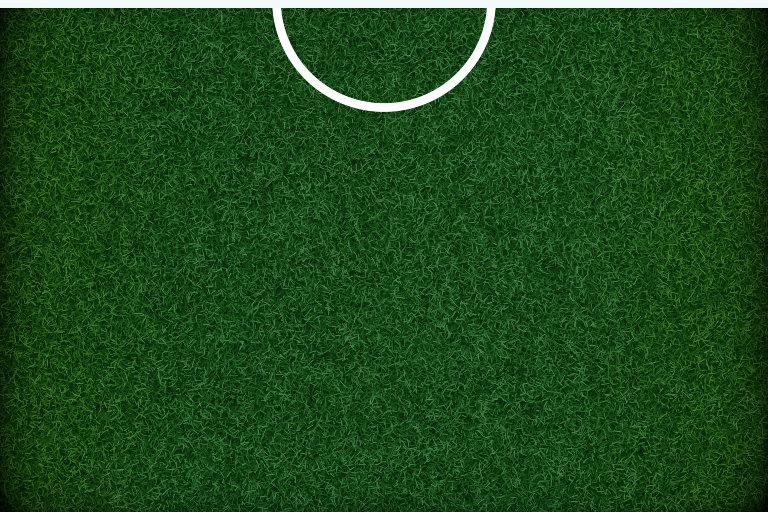
A Shadertoy shader for this texture:

```glsl
// Top-down grass pitch with a painted half circle hanging from a pale top line.

vec2 hash2(vec2 p) {
    vec3 q = fract(p.xyx * vec3(0.1031, 0.1030, 0.0973));
    q += dot(q, q.yzx + 33.33);
    return fract((q.xx + q.yz) * q.zy);
}

float gradientNoise(vec2 p) {
    vec2 cell = floor(p), f = fract(p);
    vec2 w = f * f * f * (f * (f * 6.0 - 15.0) + 10.0);
    float corner[4];
    for (int i = 0; i < 4; i++) {
        vec2 o = vec2(i & 1, i >> 1);
        float angle = 6.2832 * hash2(cell + o + 200.0).x;
        corner[i] = dot(vec2(cos(angle), sin(angle)), f - o);
    }
    return mix(mix(corner[0], corner[1], w.x), mix(corner[2], corner[3], w.x), w.y);
}

float segmentDistance(vec2 p, vec2 halfAxis) {
    float along = clamp(dot(p, halfAxis) / dot(halfAxis, halfAxis), -1.0, 1.0);
    return length(p - halfAxis * along);
}

// Lays one sheet of randomly turned, slightly bent blades over the tone below.
float bladeLayer(vec2 p, float tone, float height, float seed, float pixel) {
    const float size = 0.0105;
    vec2 grid = p / size + seed * vec2(0.37, 0.61) + 150.0;
    vec2 home = floor(grid);
    for (int y = -1; y <= 1; y++)
    for (int x = -1; x <= 1; x++) {
        vec2 cell = home + vec2(x, y);
        vec2 place = hash2(cell + seed * 17.3);
        vec2 look = hash2(cell + seed * 29.7 + 51.0);
        vec2 offset = (grid - cell - place) * size;
        float angle = 6.2832 * look.x;
        vec2 dir = vec2(cos(angle), sin(angle));
        vec2 side = vec2(-dir.y, dir.x);
        float along = dot(offset, dir);
        offset += side * along * along * 50.0 * (place.x - 0.5);
        float reach = mix(0.003, 0.0085, look.y);
        float d = segmentDistance(offset, dir * reach);
        float width = 0.0009 * (1.0 - 0.4 * along / reach);
        float cover = 1.0 - smoothstep(-0.5 * pixel, 0.5 * pixel, d - width);
        float shade = 0.22 + 0.52 * height + 0.85 * (place.y - 0.5) + 12.0 * along;
        tone = mix(tone, shade, cover);
    }
    return tone;
}

void mainImage(out vec4 fragColor, in vec2 fragCoord) {
    float pixel = 1.0 / iResolution.y;
    vec2 p = (fragCoord - 0.5 * iResolution.xy) * pixel;
    vec2 edge = abs(fragCoord / iResolution.xy - 0.5) * 2.0;

    // Grass, from deep shadow up to sunlit tips
    float tone = 0.12 + 0.2 * gradientNoise(p * 170.0);
    for (int i = 0; i < 6; i++) {
        float level = float(i);
        tone = bladeLayer(p, tone, level / 5.0, level + 1.0, pixel);
    }
    tone += 0.12 * gradientNoise(p * 28.0) + 0.04 * gradientNoise(p * 9.0);

    // Broad light: a soft glow in the middle and toward the right
    tone += 0.05 * exp(-5.0 * dot(p, p));
    tone += 0.05 * exp(-12.0 * dot(p - vec2(0.45, 0.15), p - vec2(0.45, 0.15)));
    tone = clamp(tone, 0.0, 1.3);
    vec3 color = mix(vec3(0.015, 0.13, 0.02), vec3(0.09, 0.30, 0.08), min(tone * 2.0, 1.0));
    color = mix(color, vec3(0.25, 0.47, 0.25), max(tone * 2.0 - 1.0, 0.0));

    // Slightly richer, warmer flanks around a neutral middle
    float flank = smoothstep(0.4, 1.0, edge.x);
    color *= mix(vec3(1.0, 1.0, 1.08), vec3(1.08, 1.0, 0.65), flank);

    // Dark rim and corners
    float rim = 0.5 * pow(edge.x, 22.0) + 0.2 * pow(edge.y, 28.0);
    rim += 0.4 * pow(edge.x * edge.y, 7.0);
    color *= 1.0 - min(rim, 0.85);

    // Painted half circle and top line
    float ring = abs(length(p - vec2(0.0, 0.5)) - 0.21) - 0.0085;
    color = mix(color, vec3(1.0), 1.0 - smoothstep(-0.6 * pixel, 0.6 * pixel, ring));
    float band = smoothstep(-0.5 * pixel, 0.5 * pixel, p.y - 0.4845);
    color = mix(color, vec3(0.95, 0.975, 0.98), band);

    fragColor = vec4(color, 1.0);
}
```
